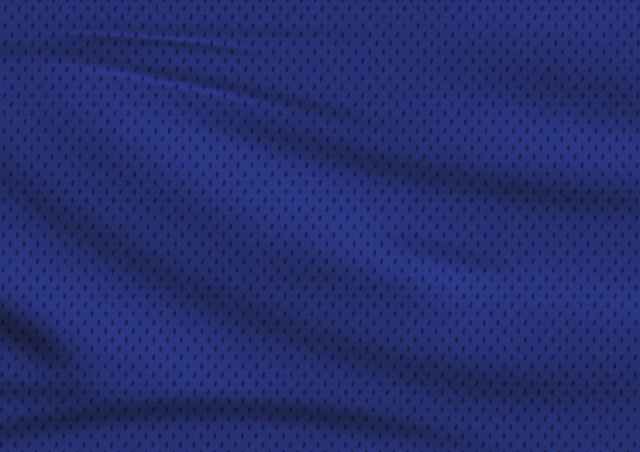
A WebGL 2 fragment shader for this texture:

```glsl
#version 300 es
precision highp float;

uniform vec2 u_resolution;
out vec4 fragColor;

#define LATTICE vec2(46.5, 25.9)
#define LATTICE_SHEAR 0.3
#define HOLE_RADII vec2(0.115, 0.172)
#define HOLE_LEAN 0.12
#define HOLE_SOFTNESS 0.48
#define HOLE_PHASE vec2(0.60, -0.083)
#define HOLE_TINT vec3(0.80, 0.53, 0.67)
#define CLOTH_DARK vec3(0.10, 0.122, 0.245)
#define CLOTH_LIGHT vec3(0.17, 0.225, 0.545)
#define BASE_LEVEL 0.74
#define GRAIN_SCALE vec2(250.0, 177.0)
#define GRAIN_AMOUNT 0.13

float hash(vec2 p) {
    return fract(sin(dot(p, vec2(127.1, 311.7))) * 43758.5453);
}

float noise(vec2 p) {
    vec2 cell = floor(p);
    vec2 f = fract(p);
    f = f * f * (3.0 - 2.0 * f);
    float low = mix(hash(cell), hash(cell + vec2(1.0, 0.0)), f.x);
    float high = mix(hash(cell + vec2(0.0, 1.0)), hash(cell + 1.0), f.x);
    return mix(low, high, f.y);
}

// Soft crease along y = c.x + c.y x + c.z x^2, fading at both ends of span
float fold(vec2 uv, vec3 c, vec2 span, float width) {
    float slope = c.y + 2.0 * c.z * uv.x;
    float d = (uv.y - c.x - uv.x * (c.y + c.z * uv.x)) / sqrt(1.0 + slope * slope);
    float fade = 0.35 * (span.y - span.x);
    float ends = smoothstep(span.x, span.x + fade, uv.x)
               * (1.0 - smoothstep(span.y - fade, span.y, uv.x));
    return ends * exp(-d * d / (width * width));
}

float clothLevel(vec2 uv) {
    float level = BASE_LEVEL;

    // Broad lit swells
    level += 0.22 * fold(uv, vec3(0.83, -0.40, -0.37), vec2(0.0, 0.90), 0.080);
    level += 0.18 * fold(uv, vec3(0.40, -0.68, 0.0), vec2(-0.2, 0.5), 0.065);
    level += 0.19 * fold(uv, vec3(0.93, -0.27, 0.0), vec2(0.6, 1.4), 0.060);
    level += 0.16 * fold(uv, vec3(0.53, -0.20, 0.0), vec2(0.45, 1.3), 0.055);
    level += 0.10 * fold(uv, vec3(0.96, 0.0, 0.0), vec2(0.6, 1.4), 0.04);

    // Long diagonal shadows
    level -= 0.33 * fold(uv, vec3(0.61, -0.98, 0.50), vec2(-0.4, 1.05), 0.042);
    level -= 0.36 * fold(uv, vec3(0.93, -0.66, 0.28), vec2(0.15, 1.10), 0.036);
    level -= 0.18 * fold(uv, vec3(0.80, -0.95, 0.0), vec2(0.0, 0.5), 0.05);
    level -= 0.24 * fold(uv, vec3(0.54, -0.30, 0.0), vec2(0.35, 0.75), 0.05);
    level -= 0.28 * fold(uv, vec3(0.67, -0.33, 0.0), vec2(0.56, 0.83), 0.026);
    level -= 0.24 * fold(uv, vec3(1.07, -0.30, 0.0), vec2(0.6, 1.4), 0.06);
    level -= 0.18 * fold(uv, vec3(0.56, 0.0, 0.0), vec2(0.7, 1.5), 0.05);
    level -= 0.22 * fold(uv, vec3(0.14, 0.0, 0.0), vec2(0.5, 1.5), 0.06);

    // Pinched ridges and their shadows, upper left
    level += 0.32 * fold(uv, vec3(0.875, -0.17, -0.20), vec2(0.03, 0.50), 0.008);
    level -= 0.32 * fold(uv, vec3(0.895, -0.17, -0.20), vec2(0.03, 0.68), 0.017);
    level += 0.30 * fold(uv, vec3(0.930, 0.02, -0.28), vec2(0.05, 0.43), 0.005);
    level -= 0.30 * fold(uv, vec3(0.917, 0.02, -0.28), vec2(0.03, 0.47), 0.010);
    level -= 0.24 * fold(uv, vec3(0.890, 0.0, 0.0), vec2(-0.2, 0.32), 0.022);
    level -= 0.18 * fold(uv, vec3(0.945, -0.04, 0.0), vec2(0.0, 0.65), 0.013);

    // Deep shadows, lower left and bottom
    level -= 0.70 * fold(uv, vec3(0.29, -0.80, 0.0), vec2(-0.20, 0.17), 0.038);
    level -= 0.40 * fold(uv, vec3(0.135, -0.05, 0.0), vec2(-0.20, 0.22), 0.025);
    level -= 0.54 * fold(uv, vec3(0.045, 0.31, -0.48), vec2(-0.30, 0.90), 0.029);
    return level;
}

// Two interleaved lattices of slightly leaning oval holes
float holes(vec2 uv) {
    float mask = 0.0;
    vec2 lattice = uv * LATTICE - vec2(LATTICE_SHEAR * uv.y, 0.0) - HOLE_PHASE;
    for (int i = 0; i < 2; i++) {
        vec2 q = lattice + 0.5 + 0.5 * float(i);
        vec2 local = fract(q) - 0.5;
        local.x -= HOLE_LEAN * local.y;
        float d = length(local / HOLE_RADII);
        float depth = mix(0.8, 1.0, hash(floor(q) + 17.0 * float(i)));
        mask += depth * (1.0 - smoothstep(1.0 - HOLE_SOFTNESS, 1.0 + HOLE_SOFTNESS, d));
    }
    return mask;
}

void main() {
    vec2 uv = gl_FragCoord.xy / u_resolution;
    float grain = GRAIN_AMOUNT * (noise(uv * GRAIN_SCALE) - 0.5);
    float level = clamp(clothLevel(uv) + grain, 0.0, 1.1);
    vec3 color = mix(CLOTH_DARK, CLOTH_LIGHT, level);
    color *= mix(vec3(1.0), HOLE_TINT, holes(uv));
    fragColor = vec4(color, 1.0);
}
```
